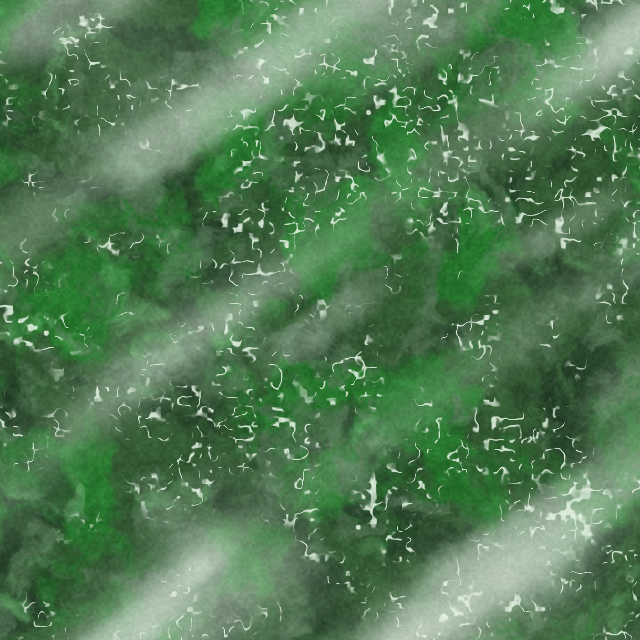
Write a WebGL 1 fragment shader that draws this texture.

```glsl
precision highp float;
uniform vec2 u_resolution;

#define STREAK_SPACING 0.29
#define STREAK_OFFSET 0.18
#define STREAK_WIDTH 0.047
#define STREAK_OPACITY 0.92
#define STREAK_AXIS vec2(0.8, 0.6)
#define FLECK_SCALE 62.0
#define FLECK_OPACITY 0.9
#define GRAIN 0.05

const vec3 SHADOW = vec3(0.15, 0.26, 0.16);
const vec3 MOSS = vec3(0.20, 0.35, 0.20);
const vec3 LEAF = vec3(0.14, 0.48, 0.17);
const vec3 SAGE = vec3(0.33, 0.45, 0.34);
const vec3 MINT = vec3(0.40, 0.68, 0.43);
const vec3 MIST = vec3(0.76, 0.82, 0.76);
const vec3 FROST = vec3(0.88, 0.94, 0.88);

float hash(vec2 p) {
  vec3 q = fract(p.xyx * 0.1031);
  q += dot(q, q.yzx + 33.33);
  return fract((q.x + q.y) * q.z);
}

float noise(vec2 p) {
  vec2 cell = floor(p), f = fract(p);
  f = f * f * f * (f * (f * 6.0 - 15.0) + 10.0);
  float low = mix(hash(cell), hash(cell + vec2(1.0, 0.0)), f.x);
  float high = mix(hash(cell + vec2(0.0, 1.0)), hash(cell + 1.0), f.x);
  return mix(low, high, f.y);
}

float fbm(vec2 p) {
  float sum = 0.0, amplitude = 0.5;
  for (int i = 0; i < 5; i++) {
    sum += amplitude * noise(p);
    p = mat2(1.6, 1.2, -1.2, 1.6) * p + 17.3;
    amplitude *= 0.55;
  }
  return sum / 1.055;
}

// Mottled ground of leaf green, moss and grey shadow
vec3 mossGround(vec2 p) {
  vec2 warp = vec2(fbm(p * 9.0 + 3.1), fbm(p * 9.0 + 41.7)) - 0.5;
  vec2 q = p + 0.12 * warp;
  vec3 color = mix(SHADOW, MOSS, smoothstep(0.28, 0.52, fbm(q * 14.0 + 8.0)));
  color = mix(color, LEAF, 0.85 * smoothstep(0.44, 0.66, fbm(q * 8.0 + 60.0)));
  color = mix(color, SAGE, 0.65 * smoothstep(0.52, 0.72, fbm(q * 19.0 + 90.0)));
  color = mix(color, MINT, 0.5 * smoothstep(0.64, 0.82, fbm(q * 12.0 + 130.0)));
  return color * (0.82 + 0.36 * fbm(p * 55.0 + 20.0));
}

// Soft diagonal bands that swell and fade along their length
float streaks(vec2 p) {
  float along = dot(p, STREAK_AXIS);
  float across = dot(p, vec2(-STREAK_AXIS.y, STREAK_AXIS.x));
  across += 0.06 * (noise(vec2(along * 2.3, across * 3.0) + 5.0) - 0.5);
  across += 0.012 * (fbm(p * 22.0 + 70.0) - 0.5);
  float row = (across - STREAK_OFFSET) / STREAK_SPACING + 0.5;
  float id = floor(row);
  float offset = (fract(row) - 0.5) * STREAK_SPACING;
  float swell = noise(vec2(along * 2.4 + 0.7, id * 7.0 + 31.0));
  float width = STREAK_WIDTH * mix(0.75, 1.2, noise(vec2(along * 3.0, id * 5.0 + 80.0)));
  width *= offset < 0.0 ? 0.85 : 1.15;
  float strength = mix(0.25, 1.0, smoothstep(0.2, 0.65, swell));
  float band = strength * exp(-offset * offset / (width * width));
  float wisp = smoothstep(0.58, 0.9, noise(vec2(along * 2.8, across * 11.0) + 47.0));
  return 1.0 - (1.0 - band) * (1.0 - 0.5 * wisp);
}

// Short curled white threads gathered in clusters
float flecks(vec2 p) {
  vec2 warp = vec2(noise(p * 75.0 + 11.0), noise(p * 75.0 + 53.0)) - 0.5;
  vec2 q = p + 0.013 * warp;
  float ridge = abs(noise(q * FLECK_SCALE + 29.0) - 0.5);
  float thread = 1.0 - smoothstep(0.015, 0.11, ridge);
  float patches = 0.6 * noise(p * 21.0 + 15.0) + 0.4 * noise(p * 7.0 + 37.0);
  float cluster = smoothstep(0.46, 0.62, patches);
  float breaks = smoothstep(0.36, 0.68, noise(p * 125.0 + 77.0));
  return thread * cluster * breaks;
}

void main() {
  vec2 p = gl_FragCoord.xy / min(u_resolution.x, u_resolution.y);
  vec3 color = mossGround(p);

  float haze = streaks(p);
  haze *= 0.86 + 0.28 * fbm(p * 16.0 + 25.0);
  color = mix(color, MIST, clamp(haze * STREAK_OPACITY, 0.0, 1.0));

  color = mix(color, FROST, FLECK_OPACITY * flecks(p));
  color += GRAIN * (noise(p * 230.0) - 0.5);
  gl_FragColor = vec4(clamp(color, 0.0, 1.0), 1.0);
}
```
